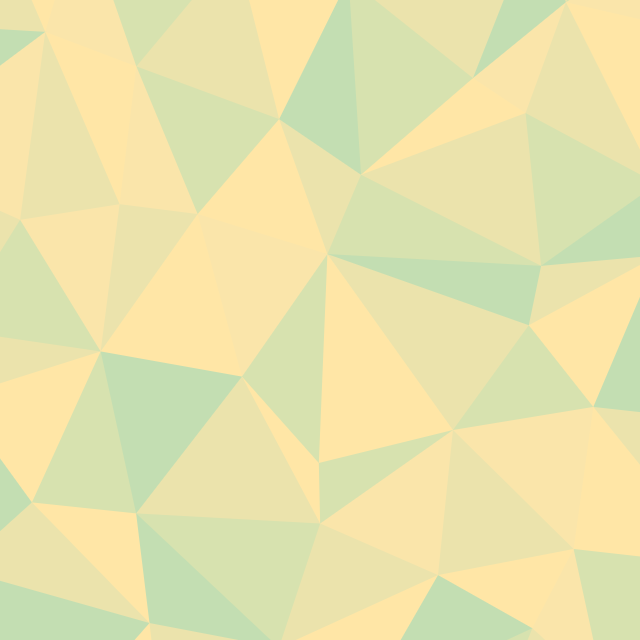
Reproduce this background procedurally as a WebGL 2 fragment shader.

```glsl
#version 300 es
precision highp float;
// Draws a flat low-poly mesh of irregular triangles in pale yellow, khaki and mint.

uniform vec2 u_resolution;
out vec4 fragColor;

float hash(vec2 p) {
  return fract(sin(dot(p, vec2(127.1, 311.7))) * 43758.5453);
}

float cross2(vec2 a, vec2 b) {
  return a.x * b.y - a.y * b.x;
}

// Mesh corner: a lattice point pushed off its place
vec2 meshVertex(vec2 id) {
  return id + 0.8 * (vec2(hash(id), hash(id + 53.3)) - 0.5);
}

// Signed distance to the left side of the edge a-b
float edgeDistance(vec2 p, vec2 a, vec2 b) {
  return cross2(normalize(b - a), p - a);
}

// Antialiased cover of a counterclockwise triangle
float triangleCover(vec2 p, vec2 a, vec2 b, vec2 c, float pixel) {
  float inside = min(edgeDistance(p, a, b), min(edgeDistance(p, b, c), edgeDistance(p, c, a)));
  return clamp(0.5 + inside / pixel, 0.0, 1.0);
}

// Two different colours per quad; alternate quads use separate sets,
// so triangles that share an edge never share a colour
void pickColours(vec2 id, out vec3 first, out vec3 second) {
  vec3 yellow = vec3(1.0, 0.902, 0.651);
  vec3 cream = vec3(0.98, 0.898, 0.667);
  vec3 khaki = vec3(0.92, 0.89, 0.675);
  vec3 sage = vec3(0.843, 0.885, 0.685);
  vec3 mint = vec3(0.763, 0.871, 0.698);

  if (mod(id.x + id.y, 2.0) < 0.5) {
    first = yellow;
    second = khaki;
  } else {
    float choice = hash(id + 17.9);
    first = choice < 0.31 ? sage : cream;
    second = choice < 0.58 ? mint : sage;
  }
  if (hash(id + 91.7) < 0.5) {
    vec3 swapped = first;
    first = second;
    second = swapped;
  }
}

void main() {
  float cells = 5.0;
  float side = min(u_resolution.x, u_resolution.y);
  float pixel = cells / side;

  // Turn the lattice so that its rows do not follow the canvas edges
  float angle = 0.35;
  mat2 turn = mat2(cos(angle), sin(angle), -sin(angle), cos(angle));
  vec2 p = turn * (gl_FragCoord.xy / side * cells) + vec2(7.3, 4.6);

  vec3 colourSum = vec3(0.0);
  float coverSum = 0.0;

  for (int y = -1; y <= 1; y++) {
    for (int x = -1; x <= 1; x++) {
      vec2 id = floor(p) + vec2(x, y);
      vec2 a = meshVertex(id);
      vec2 b = meshVertex(id + vec2(1.0, 0.0));
      vec2 c = meshVertex(id + vec2(1.0, 1.0));
      vec2 d = meshVertex(id + vec2(0.0, 1.0));

      // Split along the shorter diagonal that stays inside the quad
      bool acInside = cross2(c - a, b - a) < 0.0 && cross2(c - a, d - a) > 0.0;
      bool bdInside = cross2(d - b, c - b) < 0.0 && cross2(d - b, a - b) > 0.0;
      bool splitAC = acInside && (!bdInside || distance(a, c) < distance(b, d));

      vec3 first, second;
      pickColours(id, first, second);
      float cover1 = triangleCover(p, a, b, splitAC ? c : d, pixel);
      float cover2 = triangleCover(p, c, d, splitAC ? a : b, pixel);

      colourSum += first * cover1 + second * cover2;
      coverSum += cover1 + cover2;
    }
  }

  fragColor = vec4(colourSum / max(coverSum, 0.001), 1.0);
}
```
